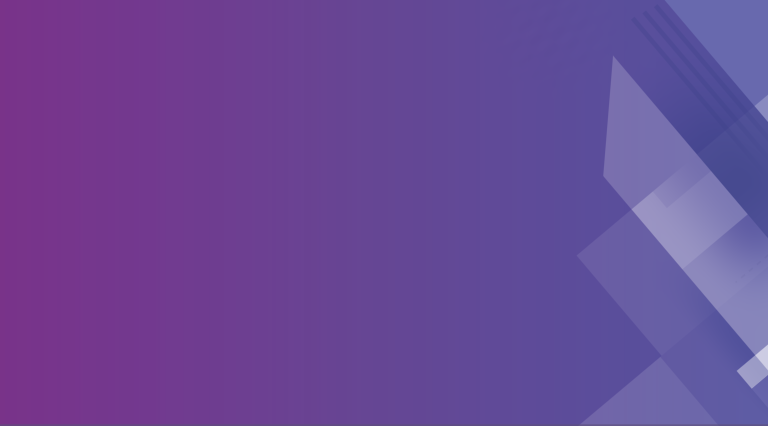
A WebGL 1 fragment shader for this background:

```glsl
precision highp float;
// Purple to indigo gradient with translucent tilted panels along the right side.

uniform vec2 u_resolution;

// Antialiased step: 1 where x lies beyond the edge.
float after(float edge, float x) {
  float soft = 0.75 / u_resolution.y;
  return smoothstep(edge - soft, edge + soft, x);
}

float between(float low, float high, float x) {
  return after(low, x) * (1.0 - after(high, x));
}

float hash(float n) {
  return fract(sin(n * 12.9898) * 43758.5453);
}

vec3 backdrop(float x) {
  vec3 color = mix(vec3(0.475, 0.20, 0.54), vec3(0.45, 0.222, 0.56), clamp(x / 0.18, 0.0, 1.0));
  color = mix(color, vec3(0.40, 0.275, 0.58), clamp((x - 0.18) / 0.30, 0.0, 1.0));
  color = mix(color, vec3(0.36, 0.30, 0.605), clamp((x - 0.48) / 0.27, 0.0, 1.0));
  color = mix(color, vec3(0.325, 0.32, 0.62), clamp((x - 0.75) / 0.25, 0.0, 1.0));
  return color + 0.003 * (hash(floor(x * 48.0)) - 0.5);
}

void main() {
  vec2 uv = gl_FragCoord.xy / u_resolution;
  vec2 p = uv * vec2(1.794, 1.0);

  // Tilted axes: across the long band, and down along it.
  float across = dot(p, vec2(0.764, 0.645));
  float along = dot(p, vec2(0.645, -0.764));
  float inBand = between(1.455, 1.655, across);
  float pastCross = after(0.563, along);
  float pastLower = after(0.871, along);

  vec3 white = vec3(1.0);
  vec3 navy = vec3(0.23, 0.25, 0.53);
  vec3 color = backdrop(uv.x);

  // Faint diagonal weave near the top.
  float weave = smoothstep(0.22, 0.0, length((p - vec2(1.29, 0.92)) * vec2(1.0, 1.3)));
  color -= 0.004 * weave * sin(along * 150.0) * sin(across * 60.0);

  // Deep shadow beside the band, lifted a little by the crossing panel.
  float shadow = smoothstep(0.30, 0.68, along) * (1.0 - 0.5 * smoothstep(0.68, 0.85, along));
  shadow *= between(1.655, 1.831, across) * (1.0 - 0.45 * smoothstep(1.70, 1.831, across));
  color = mix(color, navy, 0.78 * shadow);
  color = mix(color, white, 0.035 * pastCross * between(1.655, 1.831, across));

  // Three thin dark stripes.
  for (int i = 0; i < 3; i++) {
    float start = 1.741 + 0.03 * float(i);
    float stripe = between(start, start + 0.011, across) * after(0.222 + 0.006 * float(i), along);
    color = mix(color, navy, 0.30 * stripe * (1.0 - smoothstep(0.5, 0.76, along)));
  }

  // Upper corner panel.
  float corner = after(1.831, across);
  color = mix(color, vec3(0.42, 0.43, 0.695), 0.85 * corner);
  color = mix(color, white, 0.22 * corner * pastCross);

  // Wide crossing panel and the lower panels.
  float leftOfBand = 1.0 - after(1.455, across);
  float crossing = after(1.287, across) * pastCross * (1.0 - pastLower) * leftOfBand;
  color = mix(color, white, 0.09 * crossing);
  float lower = pastLower * leftOfBand;
  color = mix(color, white, lower * mix(0.135, 0.06, after(1.283, across)));

  // Shadow under the left edge of the band.
  float under = leftOfBand * smoothstep(1.37, 1.455, across) * smoothstep(0.68, 0.98, along);
  color = mix(color, vec3(0.27, 0.28, 0.58), 0.5 * under);

  // Long band with a slanted upper end.
  float slant = after(0.0, dot(p - vec2(1.409, 0.586), vec2(0.9966, -0.081)));
  float band = inBand * slant;
  float fade = smoothstep(1.47, 1.66, across);
  float squareLight = mix(0.39, 0.23, fade);
  squareLight -= 0.05 * after(1.52, across) * (1.0 - after(0.614, along));
  float tailLight = mix(0.32, 0.06, fade * (1.0 - smoothstep(0.76, 0.98, along)));
  float light = mix(0.19, squareLight, pastCross);
  light = mix(light, tailLight, after(0.747, along));
  light -= 0.02 * pastLower;
  color = mix(color, white, band * light);

  // Fine broken line along the lower crossing.
  float dashes = between(0.849, 0.853, along) * after(1.53, across);
  color -= 0.018 * dashes * smoothstep(-0.2, 0.2, sin(across * 260.0));

  // Small bright tile and the plain strip below it.
  float tile = after(1.398, across) * between(1.011, 1.066, along);
  color = mix(color, white, tile * mix(0.42, 0.58, after(1.455, across)));
  float strip = after(1.398, across) * after(1.066, along);
  color = mix(color, vec3(0.43, 0.42, 0.69), 0.6 * strip);

  // Thin muted line at the foot.
  color = mix(color, vec3(0.36, 0.31, 0.47), 0.6 * (1.0 - after(0.004, uv.y)));

  gl_FragColor = vec4(color, 1.0);
}
```
